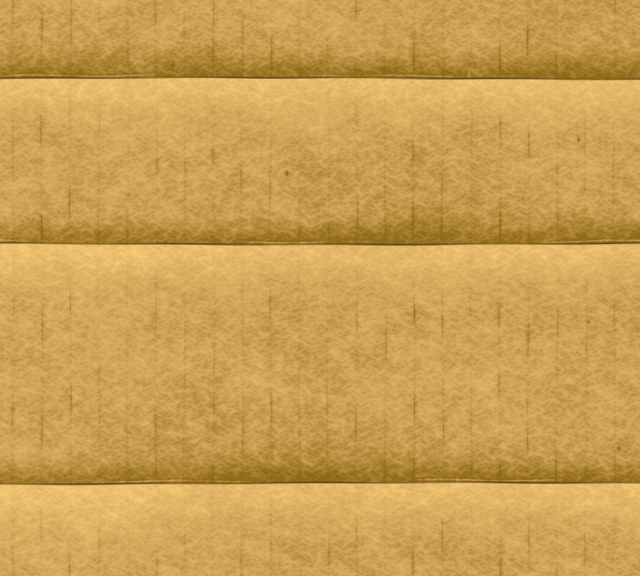
This texture is drawn by a WebGL 2 fragment shader. Its source:

```glsl
#version 300 es
precision highp float;
// Folded corrugated cardboard: four panels, three creases and faint vertical flutes.
uniform vec2 u_resolution;
out vec4 fragColor;

vec2 hash2(vec2 p) {
    return fract(sin(vec2(dot(p, vec2(127.1, 311.7)), dot(p, vec2(269.5, 183.3)))) * 43758.55);
}

// Distance to the nearest scattered point
float cells(vec2 p) {
    vec2 base = floor(p);
    float nearest = 2.0;
    for (int y = -1; y <= 1; y++)
        for (int x = -1; x <= 1; x++) {
            vec2 cell = base + vec2(x, y);
            nearest = min(nearest, length(cell + hash2(cell) - p));
        }
    return nearest;
}

// Layered cells, stretched sideways like paper fibres
float paperGrain(vec2 p) {
    float sum = 0.0, scale = 9.0, weight = 0.24;
    for (int i = 0; i < 4; i++) {
        vec2 q = p * scale * vec2(0.6, 1.0) + float(i) * 17.3;
        q += 0.35 * sin(q.yx * vec2(1.7, 2.3) + float(i));
        sum += weight * (cells(q) - 0.46);
        scale *= 2.6;
        weight *= 1.4;
    }
    return sum;
}

// Soft-edged stroke of the given half width
float stroke(float d, float halfWidth, float px) {
    return 1.0 - smoothstep(halfWidth - px, halfWidth + px, abs(d));
}

// Broken, thin lines at the flute spacing
float flutes(vec2 p, float px) {
    float f = p.x / 0.0497 - 0.458;
    float id = floor(f + 0.5);
    float strength = hash2(vec2(id, 4.0)).x;
    float offset = (f - id + 0.03 * sin(p.y * 9.0 + id)) * 0.0497;
    float dash = sin(p.y * (18.0 + 25.0 * strength) + id * 4.1) + 0.6 * sin(p.y * 71.0 + id * 9.0);
    float line = stroke(offset, 0.001, px) + 0.35 * exp(-pow(offset / 0.005, 2.0));
    return line * (0.12 + smoothstep(-0.3, 1.3, dash) * (0.15 + 0.35 * strength));
}

void main() {
    vec2 p = gl_FragCoord.xy / u_resolution.y;
    float px = 1.0 / u_resolution.y;

    // Broad unevenness, lighter at the left, plus fibre grain
    float tone = 0.1 - 0.12 * smoothstep(0.0, 0.6, p.x);
    tone += 0.05 * sin(p.x * 7.0 + 2.0 * sin(p.y * 5.0)) + 0.04 * sin(p.y * 13.0 + p.x * 4.0);
    tone += paperGrain(p);

    // Panels darken down to each crease and catch light just under it
    float creases[3] = float[](0.864, 0.577, 0.161);
    float shadow = 0.0, glow = 0.0, cut = 0.0, lip = 0.0;
    for (int i = 0; i < 3; i++) {
        float phase = float(i) * 2.4;
        float wobble = 0.0015 * sin(p.x * 4.0 + phase) + 0.0006 * sin(p.x * 23.0 + phase * 3.0);
        float d = p.y - creases[i] - wobble;
        float above = smoothstep(-px, px, d);
        float depth = 0.036 + 0.005 * sin(p.x * 6.0 + phase);
        shadow += above * (0.85 * exp(-pow(d / depth, 2.0)) + 0.2 * exp(-abs(d) / 0.07));
        glow += (1.0 - above) * exp(-pow(d / 0.061, 2.0));
        cut += stroke(d, 0.0014, px) * (0.75 + 0.2 * sin(p.x * 17.0 + phase));

        // Frayed paper lip with a thin shade above it
        float fray = smoothstep(-0.3, 0.9, sin(p.x * 11.0 + phase) + 0.5 * sin(p.x * 37.0 + phase));
        float rise = d - 0.004 - 0.0012 * sin(p.x * 29.0 + phase);
        lip += fray * (stroke(rise, 0.001, px) - 0.4 * stroke(rise - 0.003, 0.001, px));
    }
    tone += 0.88 * glow - shadow + 0.8 * lip;
    tone -= flutes(p, px) * (1.0 - 0.75 * glow);

    // A few specks, mostly dark, some pale and upright
    for (int i = 0; i < 9; i++) {
        vec2 spot = hash2(vec2(i, 31.0)) * vec2(1.113, 1.0);
        bool pale = i % 4 == 3;
        float d = length((p - spot) * (pale ? vec2(1.0, 0.3) : vec2(1.0, 0.7)));
        tone += (pale ? 0.5 : -0.8) * (1.0 - smoothstep(0.001, 0.003 + px, d));
    }

    // Tone to cardboard colour
    vec3 kraft = vec3(0.82, 0.65, 0.35);
    vec3 color = mix(kraft, vec3(0.93, 0.76, 0.44), clamp(tone, 0.0, 1.25));
    color = mix(color, vec3(0.62, 0.47, 0.15), clamp(-tone, 0.0, 1.3));
    color = mix(color, vec3(0.34, 0.24, 0.06), clamp(cut, 0.0, 1.0));
    fragColor = vec4(color, 1.0);
}
```
